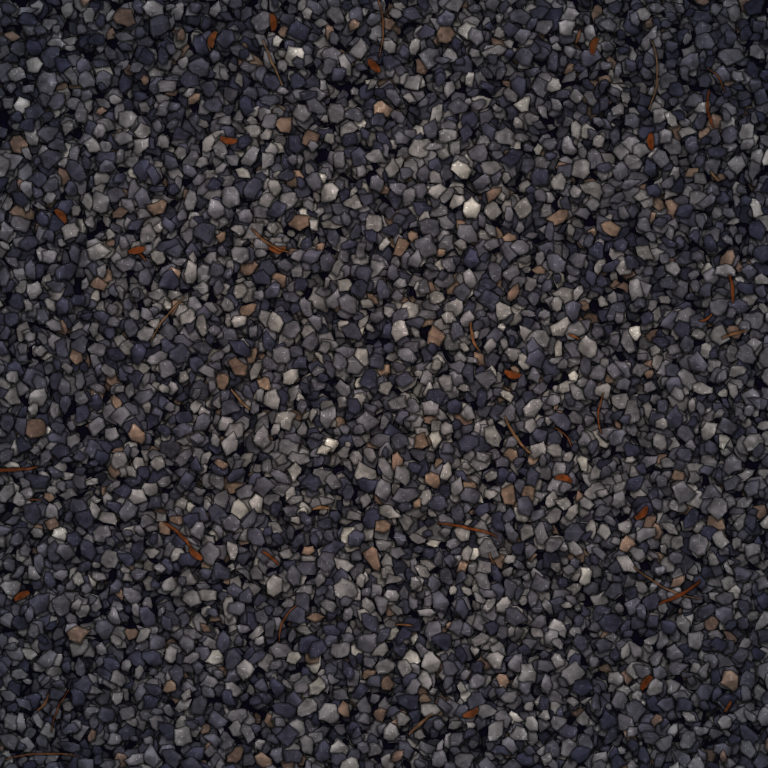
Write a Shadertoy shader that draws this texture.

```glsl
// Dark crushed-stone gravel with scattered dry needles and leaf flecks.
// Jittered grids of convex chips are painted bottom to top, each one
// shading what lies beneath; thin bent strokes of litter go over them.

const float TAU = 6.2831853;
const int STONE_LAYERS = 6;
const int CHIP_SIDES = 7;
const int NEEDLES = 52;

const vec3 GAP = vec3(0.04, 0.03, 0.07);
const vec3 SLATE = vec3(0.145, 0.142, 0.182);
const vec3 PALE = vec3(0.385, 0.365, 0.350);
const vec3 CHALK = vec3(0.50, 0.475, 0.44);
const vec3 TAN = vec3(0.37, 0.285, 0.225);
const vec3 RUST = vec3(0.38, 0.17, 0.07);
const vec3 STRAW = vec3(0.43, 0.32, 0.22);

float hash(vec2 p) {
    vec3 q = fract(p.xyx * 0.1031);
    q += dot(q, q.yzx + 33.33);
    return fract((q.x + q.y) * q.z);
}

float noise(vec2 p) {
    vec2 i = floor(p), f = fract(p);
    f = f * f * (3.0 - 2.0 * f);
    return mix(mix(hash(i), hash(i + vec2(1, 0)), f.x),
               mix(hash(i + vec2(0, 1)), hash(i + vec2(1, 1)), f.x), f.y);
}

float fbm(vec2 p) {
    float sum = 0.0, gain = 0.5;
    for (int i = 0; i < 3; i++) {
        sum += gain * noise(p);
        p = p * 2.03 + 17.7;
        gain *= 0.5;
    }
    return sum / 0.875;
}

vec2 rotate(vec2 p, float angle) {
    float c = cos(angle), s = sin(angle);
    return vec2(c * p.x + s * p.y, c * p.y - s * p.x);
}

// Convex polygon with uneven sides, stretched along a random axis
float chipDistance(vec2 p, vec2 id, float radius) {
    float aspect = mix(0.56, 0.95, hash(id + 3.1));
    vec2 q = rotate(p, TAU * hash(id + 5.7));
    q.y /= aspect;
    float d = -1.0;
    for (int i = 0; i < CHIP_SIDES; i++) {
        vec2 seed = id + float(i) * 7.3;
        float a = (float(i) + 0.8 * hash(seed + 11.9)) * TAU / float(CHIP_SIDES);
        float side = radius * mix(0.68, 1.05, hash(seed + 23.4));
        d = max(d, dot(q, vec2(cos(a), sin(a))) - side);
    }
    return d * mix(aspect, 1.0, 0.4);
}

vec3 chipColor(vec2 id) {
    vec3 color = mix(SLATE, PALE, pow(hash(id + 41.3), 1.15));
    float kind = hash(id + 47.9);
    color = mix(color, TAN, 0.75 * step(0.95, kind));
    return mix(color, CHALK, 0.85 * step(kind, 0.025));
}

// Tilted faces, one broken ridge and a worn rim lit from above
float chipShade(vec2 p, vec2 id, float d) {
    float a = TAU * hash(id + 53.2);
    vec2 axis = vec2(cos(a), sin(a));
    float ridge = dot(p, axis) + 0.3 * (hash(id + 59.6) - 0.5);
    float face = 0.16 * axis.y * smoothstep(-0.05, 0.05, ridge);
    float tilt = 0.35 * dot(p, axis);
    float rim = smoothstep(0.0, -0.13, d);
    return (1.0 + face + tilt + 0.12 * p.y) * mix(0.72, 1.05, rim);
}

vec3 paintStones(vec3 color, vec2 uv, float scale, float seed, float depth, float pixel) {
    vec2 p = rotate(uv, seed * 0.7) * scale;
    vec2 cell = floor(p);
    for (int y = -1; y <= 1; y++)
    for (int x = -1; x <= 1; x++) {
        vec2 corner = cell + vec2(x, y);
        vec2 id = corner + seed * 91.0 + 200.0;
        vec2 center = corner + 0.5 + 0.75 * (vec2(hash(id + 1.3), hash(id + 2.6)) - 0.5);
        vec2 local = rotate(p - center, -seed * 0.7);
        if (dot(local, local) > 1.1 || hash(id + 67.1) > 0.86) continue;
        float d = chipDistance(local, id, mix(0.34, 0.68, hash(id + 71.5)));
        float reach = 0.15 - 0.07 * local.y / (length(local) + 0.01);
        color *= mix(0.36, 1.0, smoothstep(-0.03, reach, d));
        vec3 stone = chipColor(id) * chipShade(local, id, d) * depth;
        float aa = 0.8 * scale * pixel;
        color = mix(color, stone, smoothstep(aa, -aa, d));
    }
    return color;
}

// One bent, tapered stroke; a few are short, wide leaf flecks
vec3 paintNeedle(vec3 color, vec2 uv, vec2 id, float pixel) {
    float leaf = step(0.82, hash(id + 9.4));
    float halfLength = mix(mix(0.008, 0.048, pow(hash(id + 4.8), 2.0)), 0.011, leaf);
    float halfWidth = mix(mix(0.0009, 0.0022, hash(id + 6.2)), 0.0045, leaf);
    vec2 p = rotate(uv - vec2(hash(id), hash(id + 2.7)), TAU * hash(id + 8.1));
    float along = p.x / halfLength;
    float bend = halfLength * 0.5 * (hash(id + 12.5) - 0.5);
    float across = p.y - bend * along * along + 0.0015 * (noise(uv * 110.0) - 0.5);
    float width = halfWidth * (1.0 - 0.55 * along * along);
    float d = max(abs(across) - width, abs(p.x) - halfLength);
    color *= mix(0.55, 1.0, smoothstep(0.0, 0.003, d));
    vec3 litter = mix(RUST, STRAW, hash(id + 15.3) * (1.0 - 0.7 * leaf));
    litter *= 0.7 + 0.5 * noise(uv * 190.0);
    return mix(color, litter, 0.88 * smoothstep(pixel, -pixel, d));
}

void mainImage(out vec4 fragColor, in vec2 fragCoord) {
    float pixel = 1.0 / iResolution.y;
    vec2 uv = fragCoord * pixel;
    vec2 warped = uv + 0.003 * (vec2(noise(uv * 95.0), noise(uv * 95.0 + 40.0)) - 0.5);

    vec3 color = GAP;
    for (int i = 0; i < STONE_LAYERS; i++) {
        float layer = float(i);
        float scale = 37.0 + 17.0 * fract(layer * 0.618 + 0.3);
        float depth = mix(0.65, 1.08, layer / float(STONE_LAYERS - 1));
        color = paintStones(color, warped, scale, layer + 1.0, depth, pixel);
    }

    // Mineral mottling and fine pale specks
    color *= 0.68 + 0.68 * fbm(uv * 105.0);
    color += 0.07 * smoothstep(0.78, 0.95, noise(uv * 270.0)) * color.b * 4.0;

    for (int i = 0; i < NEEDLES; i++)
        color = paintNeedle(color, uv, vec2(float(i) * 3.7 + 20.0, 61.0), pixel);

    // Warmer, brighter middle fading to cool dark corners
    vec2 c = fragCoord / iResolution.xy - 0.5;
    float falloff = dot(c, c);
    color *= 1.12 - 0.65 * falloff;
    color *= mix(vec3(1.02, 1.0, 0.98), vec3(0.92, 0.97, 1.06), falloff * 2.0);
    color = max(color, GAP * 0.75);
    fragColor = vec4(color, 1.0);
}
```
